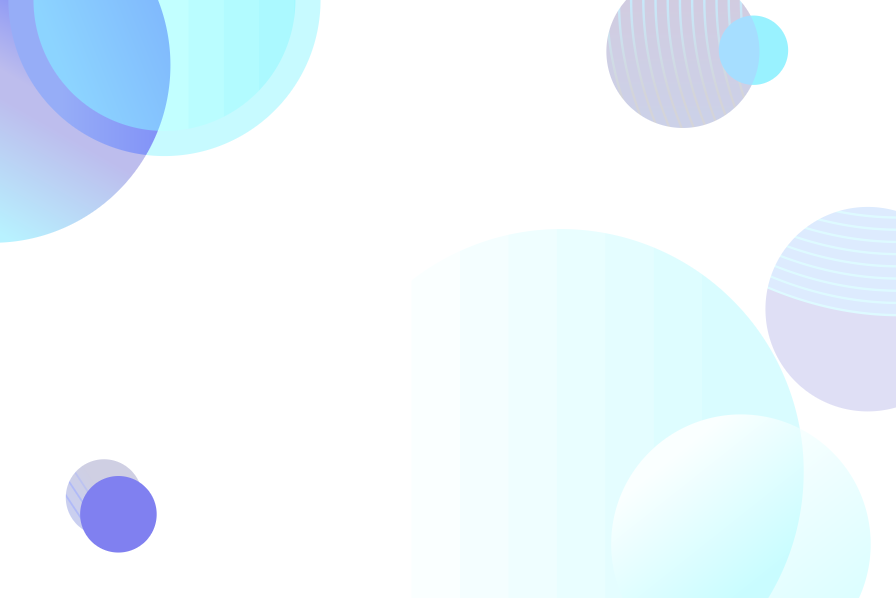
Reproduce this background procedurally as a Shadertoy shader.

```glsl
// Translucent pastel discs scattered over a white page. Each disc is an
// antialiased circle with a linear or stepped gradient; overlaps get their own
// tint, and some discs carry repeated arc lines. Units: canvas height = 1.

// Discs: centre x, centre y, radius
const vec3 VIOLET_DISC = vec3(-0.012, 0.891, 0.297);
const vec3 RING_DISC   = vec3(0.275, 1.000, 0.261);
const vec3 CORE_DISC   = vec3(0.275, 1.000, 0.219);
const vec3 LINED_DISC  = vec3(1.142, 0.914, 0.128);
const vec3 AQUA_DISC   = vec3(1.260, 0.916, 0.058);
const vec3 WAVE_DISC   = vec3(1.451, 0.483, 0.171);
const vec3 LARGE_DISC  = vec3(0.938, 0.211, 0.406);
const vec3 PALE_DISC   = vec3(1.239, 0.090, 0.217);
const vec3 GREY_DISC   = vec3(0.174, 0.168, 0.064);
const vec3 INDIGO_DISC = vec3(0.198, 0.140, 0.064);

// Palette
const vec3 WHITE    = vec3(1.0);
const vec3 ICE      = vec3(0.85, 0.99, 1.00);
const vec3 CYAN     = vec3(0.72, 0.95, 1.00);
const vec3 MINT     = vec3(0.76, 1.00, 1.00);
const vec3 AQUA     = vec3(0.64, 0.97, 1.00);
const vec3 RING     = vec3(0.78, 0.98, 1.00);
const vec3 SKY      = vec3(0.55, 0.83, 1.00);
const vec3 AZURE    = vec3(0.50, 0.72, 0.99);
const vec3 BLUE     = vec3(0.50, 0.56, 0.97);
const vec3 MAUVE    = vec3(0.74, 0.74, 0.93);
const vec3 LAVENDER = vec3(0.875, 0.875, 0.96);
const vec3 MIST     = vec3(0.865, 0.92, 0.995);
const vec3 GREY     = vec3(0.81, 0.81, 0.89);
const vec3 INDIGO   = vec3(0.50, 0.50, 0.94);

const float LINE_GAP   = 0.0204;  // spacing of the arc lines
const float LINE_WIDTH = 0.0040;
const float ARC_BEND   = 0.955;   // curvature of the arc lines
const float BAND_WIDTH = 0.081;   // vertical bands of the large disc

float pixel() { return 1.0 / iResolution.y; }

// Coverage of a disc
float disc(vec2 p, vec3 c) {
    return clamp(0.5 + (c.z - length(p - c.xy)) / pixel(), 0.0, 1.0);
}

// Coverage of lines repeated along u
float lines(float u, float gap, float width) {
    float d = abs(u - gap * round(u / gap));
    return clamp(0.5 + (0.5 * width - d) / pixel(), 0.0, 1.0);
}

// Whole steps of x with a softened rise, for a given size of one step
float steps(float x, float size) {
    return floor(x) + smoothstep(1.0 - pixel() / size, 1.0, fract(x));
}

// Linear ramp along an axis, from 0 at a to 1 at b
float ramp(float x, float a, float b) { return clamp((x - a) / (b - a), 0.0, 1.0); }

void drawTopLeft(inout vec3 col, vec2 p) {
    float ring = disc(p, RING_DISC), core = disc(p, CORE_DISC);
    float band = steps((p.x - 0.316) / 0.059, 0.059);
    vec3 coreCol = mix(MINT, AQUA, ramp(band, -1.0, 3.0));
    col = mix(mix(col, RING, ring), coreCol, core);

    // Violet disc, with bluer tints where it crosses the ring and core
    float axis = dot(p - vec2(0.0, 1.0), vec2(0.50, 0.866));
    vec3 violet = mix(CYAN, MAUVE, ramp(axis, -0.34, -0.14));
    violet = mix(violet, BLUE, ramp(axis, -0.10, 0.05));
    vec3 ringTint = mix(vec3(0.59, 0.68, 0.97), BLUE, ramp(p.x, 0.10, 0.29));
    vec3 coreTint = mix(SKY, AZURE, ramp(p.x + 0.4 * p.y, 0.46, 0.68));
    violet = mix(mix(violet, ringTint, ring), coreTint, core);
    col = mix(col, violet, disc(p, VIOLET_DISC));
}

void drawTopRight(inout vec3 col, vec2 p) {
    float lined = disc(p, LINED_DISC);
    float drop = 1.0 - p.y;
    float u = p.x - 1.035 - ARC_BEND * drop * drop;
    vec3 lineCol = mix(vec3(0.78, 0.91, 0.98), vec3(0.83, 0.83, 0.85), ramp(drop, 0.0, 0.16));
    vec3 body = mix(vec3(0.82, 0.80, 0.88), vec3(0.80, 0.82, 0.91), ramp(drop, 0.0, 0.2));
    col = mix(col, mix(body, lineCol, lines(u, LINE_GAP, LINE_WIDTH)), lined);
    vec3 aqua = mix(vec3(0.60, 0.95, 1.0), vec3(0.65, 0.87, 1.0), lined);
    col = mix(col, aqua, disc(p, AQUA_DISC));
}

void drawWaveDisc(inout vec3 col, vec2 p) {
    float dx = p.x - 1.504;
    float u = p.y - 0.473 - ARC_BEND * dx * dx;
    float above = clamp(0.5 + u / pixel(), 0.0, 1.0);
    float arcs = lines(u, LINE_GAP, LINE_WIDTH) * step(-0.5 * LINE_GAP, u);
    vec3 body = mix(mix(LAVENDER, MIST, above), vec3(0.87, 0.98, 1.0), arcs);
    col = mix(col, body, disc(p, WAVE_DISC));
}

void drawBottomRight(inout vec3 col, vec2 p) {
    float large = disc(p, LARGE_DISC);
    float band = steps((p.x - 0.689) / BAND_WIDTH, BAND_WIDTH) + 1.0;
    col = mix(col, mix(WHITE, ICE, ramp(band, 0.0, 7.0)), large);
    float axis = dot(p - PALE_DISC.xy, vec2(0.62, -0.78)) / PALE_DISC.z;
    vec3 outer = mix(WHITE, vec3(0.86, 0.995, 1.0), ramp(axis, -0.8, 0.9));
    vec3 inner = mix(vec3(0.98, 1.0, 1.0), vec3(0.79, 0.99, 1.0), ramp(axis, -0.85, 0.3));
    col = mix(col, mix(outer, inner, large), disc(p, PALE_DISC));
}

void drawBottomLeft(inout vec3 col, vec2 p) {
    float u = dot(p - GREY_DISC.xy, vec2(0.83, 0.55));
    float hatch = lines(u, 0.017, 0.003) * (1.0 - ramp(u, -0.03, 0.0));
    vec3 body = mix(vec3(0.79, 0.81, 0.94), GREY, ramp(u, -0.06, 0.0));
    col = mix(col, mix(body, vec3(0.69, 0.73, 0.97), hatch), disc(p, GREY_DISC));
    col = mix(col, INDIGO, disc(p, INDIGO_DISC));
}

void mainImage(out vec4 fragColor, in vec2 fragCoord) {
    vec2 p = fragCoord / iResolution.y;
    vec3 col = WHITE;
    drawTopLeft(col, p);
    drawTopRight(col, p);
    drawWaveDisc(col, p);
    drawBottomRight(col, p);
    drawBottomLeft(col, p);
    fragColor = vec4(col, 1.0);
}
```
